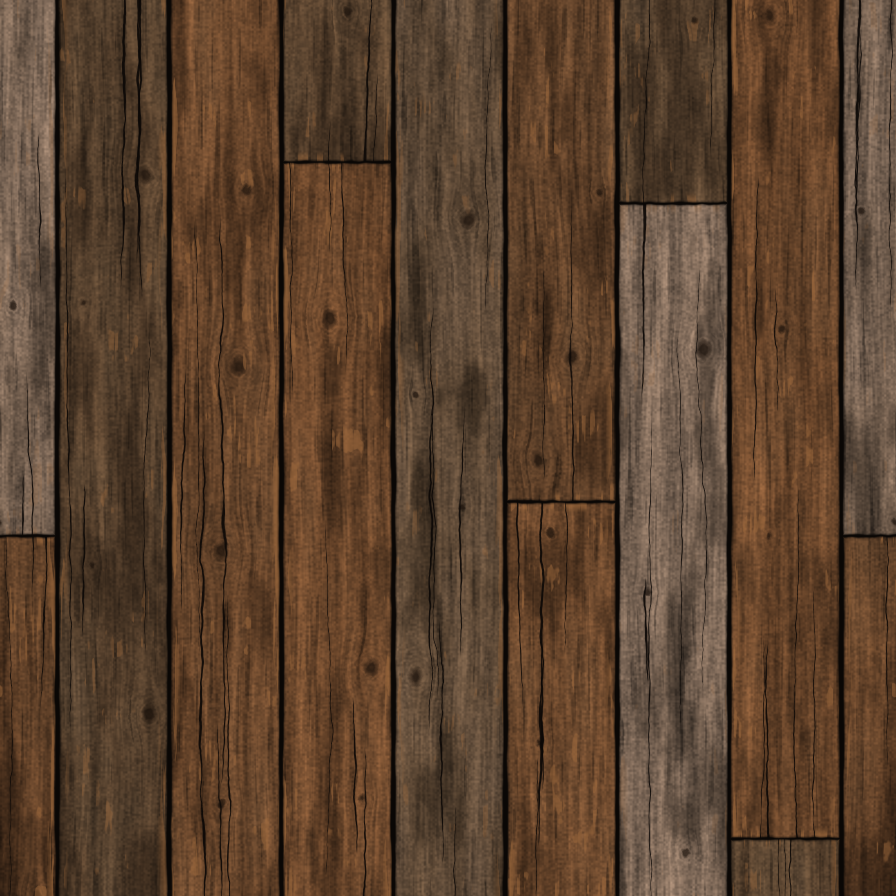
Reproduce this texture procedurally as a WebGL 1 fragment shader.

```glsl
precision highp float;
uniform vec2 u_resolution;

float hash(vec2 p) {
  return fract(sin(dot(p, vec2(12.9898, 78.233))) * 43758.5453);
}

float noise(vec2 p) {
  vec2 i = floor(p), f = fract(p);
  f = f * f * (3.0 - 2.0 * f);
  return mix(mix(hash(i), hash(i + vec2(1, 0)), f.x),
             mix(hash(i + vec2(0, 1)), hash(i + vec2(1, 1)), f.x), f.y);
}

float fbm(vec2 p) {
  float sum = 0.0, amp = 0.533;
  for (int i = 0; i < 4; i++) {
    sum += amp * noise(p);
    p = p * 2.03 + 7.1;
    amp *= 0.5;
  }
  return sum;
}

// Joint height, tone below and tone above: 0 brown, 1 olive, 2 grey
vec3 plankLayout(float column) {
  if (column < 0.5) return vec3(-1.0, 0.9, 0.9);
  if (column < 1.5) return vec3(-1.0, 0.1, 0.1);
  if (column < 2.5) return vec3(0.819, 0.0, 0.9);
  if (column < 3.5) return vec3(-1.0, 1.2, 1.2);
  if (column < 4.5) return vec3(0.440, 0.1, 0.25);
  if (column < 5.5) return vec3(0.773, 2.0, 1.0);
  if (column < 6.5) return vec3(0.064, 0.9, 0.0);
  return vec3(0.402, 0.1, 1.9);
}

void main() {
  vec2 p = gl_FragCoord.xy / u_resolution;
  float px = 1.0 / min(u_resolution.x, u_resolution.y);

  // Eight columns, some cut by a joint
  float across = (p.x - 0.064) * 8.0;
  float column = mod(floor(across), 8.0);
  vec2 q = vec2((fract(across) - 0.5) / 8.0, p.y);
  vec3 layout = plankLayout(column);
  float above = step(layout.x, p.y);
  float tone = mix(layout.y, layout.z, above);
  float seed = column * 2.0 + above + 3.0;
  vec2 shift = vec2(seed * 17.3, seed * 5.7);

  // Knots push the grain aside
  float grainX = q.x;
  float knot = 0.0, knotRing = 0.0;
  for (int i = 0; i < 4; i++) {
    vec2 key = vec2(seed, float(i) + 0.5);
    vec2 d = q - vec2((hash(key) - 0.5) * 0.085, (float(i) + hash(key + 3.1)) / 4.0);
    float size = mix(0.004, 0.013, pow(hash(key + 6.7), 2.0));
    float dist = length(d * vec2(1.0, 0.8)) + 0.005 * (fbm(q * 150.0) - 0.5);
    float reach = exp(-dist * dist / (size * size * 6.0));
    grainX -= d.x * 0.7 * reach;
    knot = max(knot, 1.0 - smoothstep(size * 0.3, size, dist));
    knotRing += reach * sin(dist * 1400.0);
  }

  // Grain, pores, saw marks and stains
  vec2 g = vec2(grainX + 0.006 * (noise(vec2(q.y * 6.0, seed)) - 0.5), q.y);
  float streak = fbm(g * vec2(95.0, 4.0) + shift);
  float fibre = noise(g * vec2(400.0, 22.0) + shift);
  float pores = smoothstep(0.74, 0.9, noise(g * vec2(260.0, 16.0) + shift + 20.0));
  float rings = sin(grainX * 300.0 + 34.0 * fbm(g * vec2(16.0, 2.2) + shift));
  float saw = noise(vec2(q.x * 70.0, q.y * 290.0 + 6.0 * noise(q * 30.0)) + shift);
  float speck = noise(q * 400.0 + shift);
  float stain = fbm(q * vec2(32.0, 9.0) + shift);

  vec3 brown = mix(vec3(0.35, 0.225, 0.133), vec3(0.435, 0.292, 0.182), streak);
  vec3 olive = vec3(0.33, 0.253, 0.18);
  vec3 grey = vec3(0.455, 0.378, 0.318);
  float worn = tone + 0.6 * (stain - 0.5);
  vec3 color = mix(brown, olive, clamp(worn, 0.0, 1.0));
  color = mix(color, grey, clamp(worn - 1.0, 0.0, 1.0));
  float shade = 1.03 + 0.55 * (streak - 0.5) + 0.26 * (fibre - 0.5) + 0.05 * rings;
  shade += 0.12 * (saw - 0.5) + 0.26 * (speck - 0.5) + 0.06 * knotRing - 0.2 * pores;
  shade *= mix(0.72, 1.03, smoothstep(0.24, 0.48, stain));
  color *= shade * mix(0.95, 1.05, hash(vec2(seed, 9.0)));
  color = mix(color, vec3(0.10, 0.065, 0.04), 0.7 * knot);

  // Ragged plank outline
  float side = column + step(0.0, q.x) * 20.0;
  float sideEdge = 0.0625 - abs(q.x) - 0.0026 * fbm(vec2(q.y * 26.0, side * 7.0));
  float endEdge = abs(q.y - layout.x) + 0.0006 - 0.0014 * noise(vec2(p.x * 120.0, seed));
  float edge = min(sideEdge, endEdge);

  // Pale splinters along edges and small scuffs
  float splinter = smoothstep(0.6, 0.66, fbm(q * vec2(120.0, 9.0) + shift + 40.0));
  splinter *= 1.0 - smoothstep(0.003, 0.014, edge);
  float scuff = smoothstep(0.67, 0.73, fbm(q * vec2(45.0, 26.0) + shift + 70.0));
  scuff *= smoothstep(0.45, 0.65, fibre);
  color = mix(color, vec3(0.60, 0.40, 0.23), max(0.75 * splinter, 0.55 * scuff) * (1.0 - 0.35 * tone));

  // Long tapering cracks, from hairlines to open splits
  float crackX = mix(q.x, grainX, 0.5);
  for (int i = 0; i < 6; i++) {
    vec2 key = vec2(seed + 31.0, float(i) + 0.5);
    float bend = 0.014 * (noise(vec2(q.y * 5.0, seed + key.y * 9.0)) - 0.5);
    bend += 0.006 * (fbm(vec2(q.y * 34.0, seed + key.y * 5.0)) - 0.5);
    float dist = abs(crackX - (hash(key) - 0.5) * 0.1 - bend);
    float taper = 1.0 - abs(q.y - hash(key + 2.3)) / mix(0.06, 0.36, hash(key + 4.9));
    float width = 0.0016 * sqrt(max(taper, 0.0)) * mix(0.25, 1.0, pow(hash(key + 8.2), 2.0));
    width *= 0.3 + 1.3 * noise(vec2(q.y * 45.0, key.y * 11.0 + seed));
    float visible = smoothstep(0.0, 0.1, taper);
    color *= 1.0 - 0.14 * visible * exp(-dist * 600.0);
    float crack = clamp((width - dist) / px + 0.5, 0.0, 1.0);
    color = mix(color, vec3(0.045, 0.03, 0.022), 0.9 * crack * visible);
  }

  // Narrow shaded rims and dark gaps
  color *= mix(0.6, 1.0, smoothstep(0.0008, 0.0042, edge));
  color = mix(vec3(0.04, 0.028, 0.02), color, smoothstep(0.0012 - px, 0.0012 + px, edge));
  gl_FragColor = vec4(color, 1.0);
}
```
